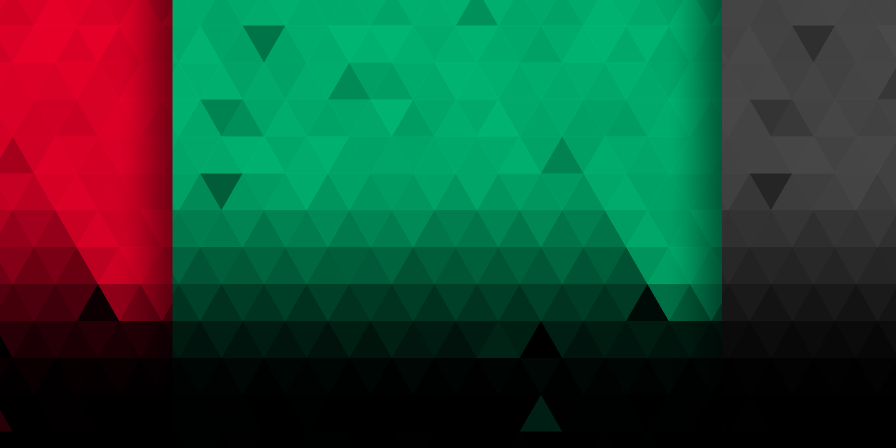
A Shadertoy shader for this background:

```glsl
#define PANEL_START 0.3854
#define PANEL_WIDTH 1.2266
#define GRID_ORIGIN vec2(0.1563, 0.9427)
#define CELL_SIZE vec2(0.0951, 0.0824)
#define FADE_LOW 0.11
#define FADE_HIGH 0.67
#define GRAIN 0.09
#define SHADOW_WIDTH 0.13
#define SEAM_WIDTH 0.0025
#define RED vec3(0.91, 0.0, 0.155)
#define GREEN vec3(0.0, 0.71, 0.445)
#define GRAY vec3(0.285)

// Accent facets: centre in panel space, change of tone
const int ACCENTS = 12;
const vec3 accents[ACCENTS] = vec3[](
    vec3(0.203, 0.914, -0.25), vec3(0.393, 0.805, -0.20),
    vec3(0.109, 0.750, -0.24), vec3(0.156, 0.724, -0.20),
    vec3(0.109, 0.583, -0.36), vec3(0.870, 0.641, -0.15),
    vec3(0.677, 0.971, -0.17), vec3(0.820, 0.229, -0.25),
    vec3(0.820, 0.065, 0.17), vec3(0.727, 0.229, 0.09),
    vec3(1.060, 0.310, -0.22), vec3(0.490, 0.750, 0.10));

float hash(vec2 p) {
    vec3 q = fract(p.xyx * 0.1031);
    q += dot(q, q.yzx + 33.33);
    return fract((q.x + q.y) * q.z);
}

float cornerSlope(vec2 corner, vec2 offset) {
    float angle = 6.2832 * hash(corner + 17.0);
    return dot(vec2(cos(angle), sin(angle)), offset);
}

float gradientNoise(vec2 p) {
    vec2 i = floor(p), f = p - i;
    vec2 w = f * f * (3.0 - 2.0 * f);
    vec2 e = vec2(1.0, 0.0);
    return mix(
        mix(cornerSlope(i, f), cornerSlope(i + e, f - e), w.x),
        mix(cornerSlope(i + e.yx, f - e.yx), cornerSlope(i + 1.0, f - 1.0), w.x),
        w.y);
}

// Centre of the enclosing triangle in xy, distance to its edge in z
vec3 triangleFacet(vec2 p) {
    vec2 grid = (p - GRID_ORIGIN) / CELL_SIZE * vec2(1.0, -1.0);
    grid.x -= 0.5 * grid.y;
    vec2 cell = floor(grid), f = grid - cell;
    bool upper = f.x + f.y < 1.0;
    vec2 inner = upper ? f : 1.0 - f;
    float edge = min(min(inner.x, inner.y), 1.0 - inner.x - inner.y);
    vec2 centre = cell + (upper ? 1.0 : 2.0) / 3.0;
    centre.x += 0.5 * centre.y;
    centre = GRID_ORIGIN + centre * CELL_SIZE * vec2(1.0, -1.0);
    return vec3(centre, edge * CELL_SIZE.y);
}

// Flat brightness of one facet
float facetTone(vec2 c) {
    // The lit area reaches lower beyond a slanted line on the right
    float slant = c.x - 0.917 - 0.576 * (0.61 - c.y);
    float lift = 0.17 * smoothstep(-0.01, 0.06, slant) * smoothstep(0.26, 0.36, c.y);
    float tone = 0.93 * smoothstep(FADE_LOW, FADE_HIGH, c.y + lift);
    float grain = hash(floor(c * 200.0)) - 0.5 + 0.9 * gradientNoise(c * 5.0);
    tone += GRAIN * grain * (0.12 + tone);
    for (int i = 0; i < ACCENTS; i++) {
        if (distance(c, accents[i].xy) < 0.024) tone += accents[i].z;
    }
    return max(tone, 0.0);
}

vec3 scene(vec2 p) {
    // Three panels share one pattern
    float panel = floor((p.x - PANEL_START) / PANEL_WIDTH);
    vec2 local = vec2(p.x - PANEL_START - panel * PANEL_WIDTH, p.y);
    vec3 tint = panel < 0.0 ? RED : panel < 1.0 ? GREEN : GRAY;

    vec3 facet = triangleFacet(local);
    float tone = facetTone(facet.xy);
    tone += 0.025 * tone * (1.0 - smoothstep(0.0, SEAM_WIDTH, facet.z));

    // Soft shadow along the right side of each panel
    float shadow = smoothstep(-0.04, SHADOW_WIDTH, PANEL_WIDTH - local.x);
    return tint * tone * mix(0.45, 1.0, shadow);
}

void mainImage(out vec4 fragColor, in vec2 fragCoord) {
    // Four samples smooth every edge
    vec3 color = vec3(0.0);
    for (int i = 0; i < 4; i++) {
        vec2 offset = vec2(i & 1, i >> 1) * 0.5 - 0.25;
        color += 0.25 * scene((fragCoord + offset) / iResolution.y);
    }
    fragColor = vec4(color, 1.0);
}
```
